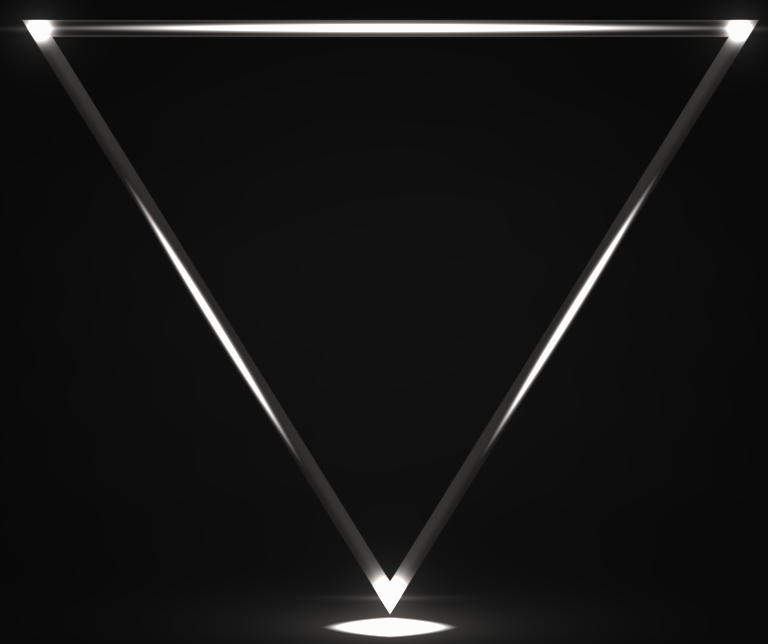
A WebGL 2 fragment shader for this background:

```glsl
#version 300 es
precision highp float;
// An inverted triangular frame of dark glass bars on a near-black backdrop.
// Half-plane depths shape the bars, tapered Gaussians form the streaks of light,
// and radial falloffs add the corner flares and the pool of light on the floor.
uniform vec2 u_resolution;
out vec4 outColor;

const vec2 LEFT = vec2(0.0342, 0.969);
const vec2 RIGHT = vec2(1.1786, 0.969);
const vec2 TIP = vec2(0.6056, 0.0466);
const float BAR = 0.0264;
const vec3 WARM = vec3(1.0, 0.965, 0.945);

// x: position along the edge from 0 to 1, y: depth to its left
vec2 edgeCoords(vec2 p, vec2 a, vec2 b) {
    vec2 e = b - a, q = p - a;
    return vec2(dot(q, e) / dot(e, e), (e.x * q.y - e.y * q.x) / length(e));
}

float gauss(float x, float width) {
    float r = x / width;
    return exp(-r * r);
}

// Lens-shaped highlight that narrows and fades towards both ends
float streak(vec2 e, float center, float reach, float depth, float width) {
    float r = (e.x - center) / reach;
    float taper = max(1.0 - r * r, 0.0);
    float core = gauss(e.y - depth, width * (0.3 + 0.7 * taper));
    return core * taper * (0.4 + 1.6 * taper);
}

// Grey sheen of a bar, lit a little more on its inner half
float sheen(vec2 e, float low, float high) {
    float across = smoothstep(0.1, 0.65, e.y / BAR);
    return mix(low, high, across) * (0.8 + 0.35 * abs(2.0 * e.x - 1.0));
}

// Soft halo with a thin horizontal ray
float flare(vec2 q, float size) {
    float halo = 0.22 * exp(-length(q) / size);
    float ray = 0.2 * gauss(q.y, 0.004) * exp(-abs(q.x) / (size * 1.4));
    return halo + ray;
}

// Bright pool with pointed sides
float pool(vec2 q, vec2 radius) {
    vec2 r = abs(q) / radius;
    return 1.0 - smoothstep(0.6, 1.15, pow(r.x, 1.3) + pow(r.y, 1.6));
}

// Very faint wide bands of tone
float bands(vec2 p) {
    return sin(p.y * 37.0 + 2.0 * sin(p.x * 5.0)) * sin(p.y * 19.0 - p.x * 3.0);
}

void main() {
    vec2 p = gl_FragCoord.xy / u_resolution.y;
    float aspect = u_resolution.x / u_resolution.y;
    float px = 1.0 / u_resolution.y;

    // Backdrop
    vec2 c = (p - vec2(0.5 * aspect, 0.5)) / vec2(aspect, 1.0);
    float tone = mix(0.066, 0.028, smoothstep(0.05, 0.75, length(c)));
    vec3 color = vec3(tone + 0.0015 * bands(p));

    // Frame
    vec2 eL = edgeCoords(p, LEFT, TIP);
    vec2 eR = edgeCoords(p, TIP, RIGHT);
    vec2 eT = edgeCoords(p, RIGHT, LEFT);
    float depth = min(eL.y, min(eR.y, eT.y));
    float soft = max(px, 0.0016);
    float frame = smoothstep(-soft, soft, depth)
                * (1.0 - smoothstep(BAR - soft, BAR + soft, depth));

    // Bar surfaces
    float sides = eL.y < eR.y ? sheen(eL, 0.12, 0.2) : sheen(eR, 0.12, 0.2);
    float rims = gauss(eT.y - 0.001, 0.002) + gauss(eT.y - BAR + 0.001, 0.002);
    float top = 0.09 + 0.22 * rims * (1.0 - 0.5 * abs(2.0 * eT.x - 1.0));
    float body = eT.y < min(eL.y, eR.y) ? top : sides;
    color = mix(color, body * WARM, frame);

    // Streaks along the bars
    float light = streak(eL, 0.51, 0.25, 0.0065, 0.0052);
    light += streak(eR, 0.5, 0.25, 0.0075, 0.0052);
    light += streak(eT, 0.5, 0.5, 0.0125, 0.0065);

    // Hot corners, kept within the frame
    vec2 hotL = LEFT + vec2(0.026, -0.014);
    vec2 hotR = RIGHT + vec2(-0.03, -0.014);
    vec2 hotT = TIP + vec2(0.0, 0.025);
    float hot = gauss(length(p - hotL), 0.02) + gauss(length(p - hotR), 0.02);
    hot += 1.4 * gauss(length(p - hotT), 0.03);
    light += 1.8 * hot * frame;
    light += flare(p - hotL, 0.03) + flare(p - hotR, 0.03) + flare(p - hotT, 0.035);

    // Floor glow
    vec2 floorPos = p - vec2(TIP.x, 0.026);
    light += 1.2 * pool(floorPos, vec2(0.098, 0.0155));
    light += 0.3 * exp(-length(floorPos / vec2(0.09, 0.02)));
    light += 0.09 * exp(-length(floorPos / vec2(0.22, 0.035)));

    outColor = vec4(min(color + light * WARM, vec3(0.99)), 1.0);
}
```
